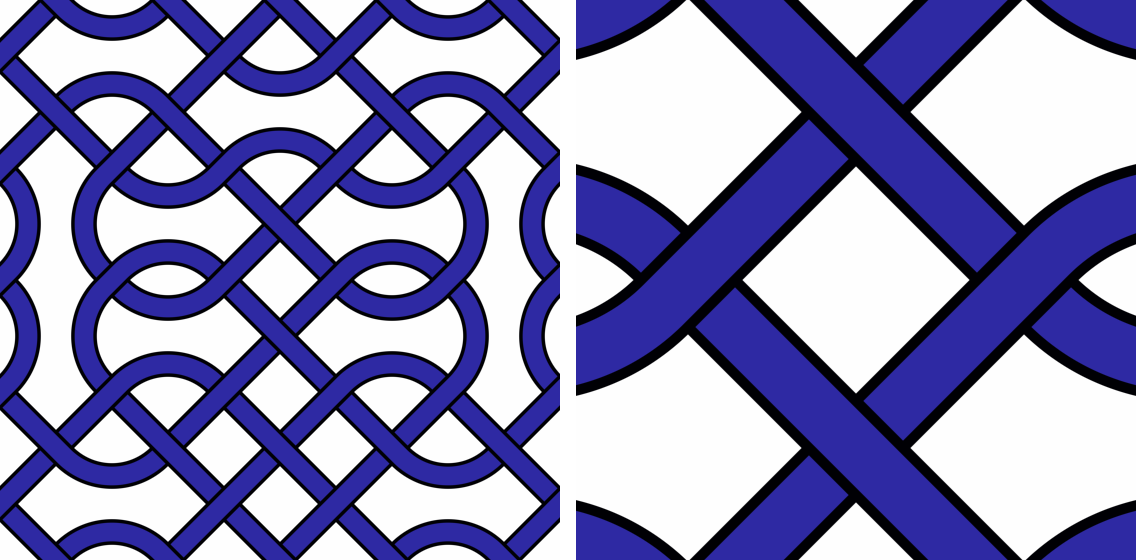
Left: the whole. Right: its middle third, enlarged.
This pattern is drawn by a WebGL 1 fragment shader. Its source:

```glsl
precision highp float;
// Interlaced knotwork: outlined ribbons weave alternately over and under.
// Diagonal strands cross at the nodes of a lattice; at some nodes a wall
// replaces the crossing and turns the strands back in quarter-circle arcs.

uniform vec2 u_resolution;

const float GRID = 10.0;            // lattice steps across one repeat
const float HALF_WIDTH = 0.229;     // ribbon with outline, in lattice steps
const float OUTLINE_WIDTH = 0.062;
const float ARC_RADIUS = 1.2071;    // arc passes half a step from its wall
const float ARC_CENTRE = 1.7071;    // distance from wall node to arc centre
const float ARC_START = 0.2071;     // straight run between crossing and arc
const float SOFTNESS = 0.75;        // edge smoothing, in output samples

const vec3 PAPER = vec3(0.995);
const vec3 RIBBON = vec3(0.18, 0.16, 0.64);
const vec3 OUTLINE = vec3(0.0, 0.0, 0.015);

float isAt(vec2 a, vec2 b) {
    vec2 d = abs(a - b);
    return 1.0 - step(0.5, max(d.x, d.y));
}

// Unit normal of the wall at a node, or zero where strands cross.
vec2 wallNormal(vec2 node) {
    vec2 fromCentre = mod(node + 0.25, GRID) - 0.25 - 0.5 * GRID;
    vec2 folded = abs(fromCentre);
    float level = isAt(folded, vec2(3.0, 4.0))
                + isAt(folded, vec2(2.0, 1.0))
                + isAt(fromCentre, vec2(0.0, 3.0));
    float upright = isAt(folded, vec2(4.0, 1.0));
    return vec2(upright, level);
}

// Centre of the lattice diamond around p; x + y of every node is odd.
vec2 nearestNode(vec2 p) {
    vec2 diagonal = 2.0 * floor(0.5 * vec2(p.x + p.y, p.x - p.y)) + 1.0;
    return 0.5 * vec2(diagonal.x + diagonal.y, diagonal.x - diagonal.y);
}

// Distance to the strand through a crossing, bending toward walled neighbours.
float strandDistance(vec2 q, vec2 node, vec2 diagonal) {
    vec2 dir = normalize(diagonal);
    float along = dot(q, dir);
    vec2 toNext = sign(along) * diagonal;
    vec2 normal = wallNormal(node + toNext);
    if (abs(along) < ARC_START || dot(normal, normal) < 0.5) {
        return abs(dot(q, vec2(-dir.y, dir.x)));
    }
    vec2 arcCentre = toNext - toNext * normal * ARC_CENTRE;
    return abs(length(q - arcCentre) - ARC_RADIUS);
}

// Distance to the pair of arcs on either side of a wall.
float wallArcDistance(vec2 q, vec2 normal) {
    return abs(length(abs(q) - normal * ARC_CENTRE) - ARC_RADIUS);
}

vec3 paintRibbon(vec3 below, float d, float blur) {
    float inner = HALF_WIDTH - OUTLINE_WIDTH;
    float body = 1.0 - smoothstep(HALF_WIDTH - blur, HALF_WIDTH + blur, d);
    float fill = 1.0 - smoothstep(inner - blur, inner + blur, d);
    return mix(mix(below, OUTLINE, body), RIBBON, fill);
}

void main() {
    vec2 p = gl_FragCoord.xy / u_resolution.y * GRID;
    float blur = SOFTNESS * GRID / u_resolution.y;
    vec2 node = nearestNode(p);
    vec2 q = p - node;
    vec2 normal = wallNormal(node);
    vec3 color = PAPER;

    if (dot(normal, normal) > 0.5) {
        color = paintRibbon(color, wallArcDistance(q, normal), blur);
    } else {
        // Falling strands lie on top in odd columns, rising ones in even.
        float slope = mod(node.x + 0.25, 2.0) < 1.0 ? 1.0 : -1.0;
        float under = strandDistance(q, node, vec2(1.0, -slope));
        float over = strandDistance(q, node, vec2(1.0, slope));
        color = paintRibbon(color, under, blur);
        color = paintRibbon(color, over, blur);
    }
    gl_FragColor = vec4(color, 1.0);
}
```
